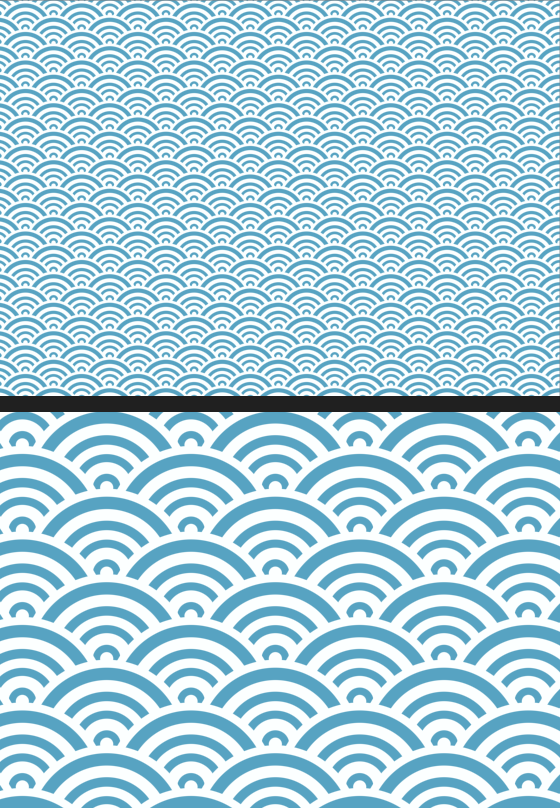
Top: the whole. Bottom: its middle third, enlarged.
This pattern is drawn by a WebGL 2 fragment shader. Its source:

```glsl
#version 300 es
precision highp float;
// Overlapping wave scales: staggered rows of concentric blue arcs on white.

uniform vec2 u_resolution;
out vec4 fragColor;

// Soft coverage of a ring between two radii.
float ring(float r, float inner, float outer, float soft) {
    return smoothstep(-soft, soft, r - inner) - smoothstep(-soft, soft, r - outer);
}

// Blue coverage inside one scale of radius 1.
float scaleArcs(float r, float soft) {
    return ring(r, 0.759, 0.905, soft)
         + ring(r, 0.509, 0.621, soft)
         + ring(r, 0.302, 0.397, soft)
         + ring(r, 0.078, 0.164, soft);
}

void main() {
    vec2 uv = gl_FragCoord.xy / u_resolution;
    vec2 p = uv * vec2(19.92, 14.06);      // one unit is the radius of a scale
    float soft = 0.8 * 19.92 / u_resolution.x;

    vec3 white = vec3(0.99, 1.0, 1.0);
    vec3 waveBlue = vec3(0.34, 0.64, 0.76);

    // Paint rows from the back (upper) to the front (lower).
    float rowStep = 0.506;
    float nearestRow = floor(p.y / rowStep - 0.755);
    float blue = 0.0;
    for (int i = 3; i >= -3; i--) {
        float row = nearestRow + float(i);
        float shift = 1.905 - mod(row, 2.0);
        vec2 q = vec2(mod(p.x - shift + 1.0, 2.0) - 1.0,
                      p.y - (row + 0.755) * rowStep);
        float r = length(q);
        float cover = 1.0 - smoothstep(-soft, soft, r - 1.0);
        blue = mix(blue, scaleArcs(r, soft), cover);
    }
    vec3 color = mix(white, waveBlue, blue);

    // Hairline grey border along the top and right edges.
    float border = max(smoothstep(0.997, 0.9995, uv.y),
                       0.6 * smoothstep(0.998, 0.9995, uv.x));
    color = mix(color, vec3(0.45, 0.5, 0.53), 0.8 * border);

    fragColor = vec4(color, 1.0);
}
```
